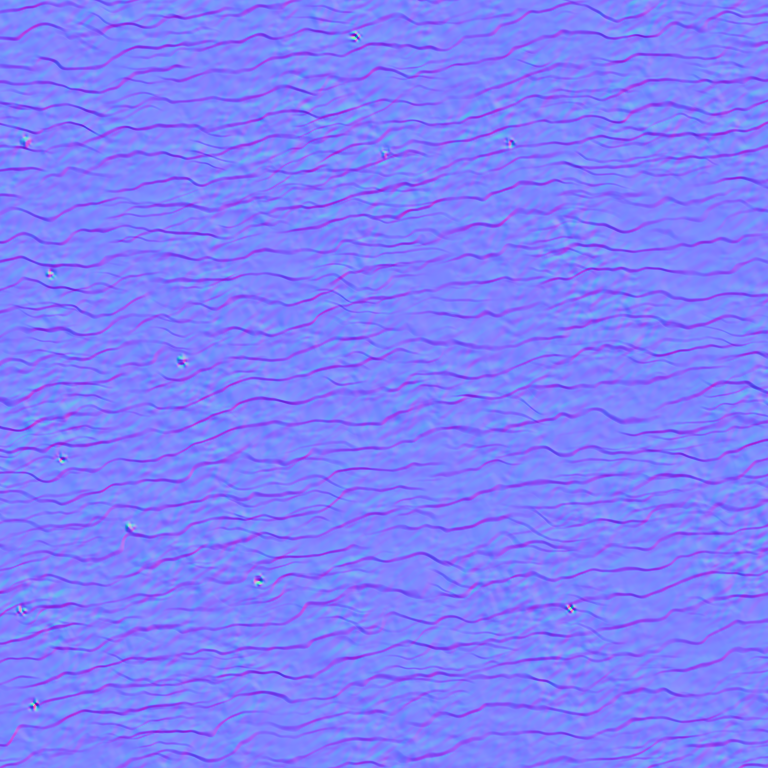
Write a WebGL 2 fragment shader that draws this texture map.

```glsl
#version 300 es
precision highp float;
// Tangent-space normal map of wind-rippled sand.
// A height field of kinked, lopsided ripples, slanted grain and sparse pebbles
// is differentiated numerically and its normal is packed into RGB.
uniform vec2 u_resolution;
out vec4 fragColor;

const float RIPPLE_SPACING = 0.035;
const float RIPPLE_HEIGHT = 0.0030;
const float RIPPLE_TILT = 0.15;
const float STEEP_SHARE = 0.18;
const float RIPPLET_SPACING = 0.020;
const float RIPPLET_HEIGHT = 0.0016;
const float GRAIN_HEIGHT = 0.0015;
const float PEBBLE_GRID = 7.0;
const float PEBBLE_RADIUS = 0.0055;
const float PEBBLE_HEIGHT = 0.014;
const float SAMPLE_STEP = 0.001;

float hash(vec2 p) {
  return fract(sin(dot(p, vec2(127.1, 311.7))) * 43758.55);
}

// Smooth value noise in 0..1
float noise(vec2 p) {
  vec2 cell = floor(p);
  vec2 f = fract(p);
  vec2 w = f * f * (3.0 - 2.0 * f);
  float low = mix(hash(cell), hash(cell + vec2(1.0, 0.0)), w.x);
  float high = mix(hash(cell + vec2(0.0, 1.0)), hash(cell + 1.0), w.x);
  return mix(low, high, w.y);
}

float signedNoise(vec2 p, vec2 frequency, float seed) {
  return noise(p * frequency + seed) - 0.5;
}

vec2 rotate(vec2 p, float angle) {
  float c = cos(angle);
  float s = sin(angle);
  return vec2(c * p.x + s * p.y, c * p.y - s * p.x);
}

// Short steep face, then a drop that flattens out behind the crest
float rippleProfile(float phase, float steepShare) {
  float f = fract(phase);
  float quickDrop = (1.0 - exp(-5.0 * f)) / (1.0 - exp(-5.0));
  return smoothstep(0.0, steepShare, f) - mix(f, quickDrop, 0.5);
}

// Ripple phase with broad bends and sharp kinks
float ripplePhase(vec2 p, float spacing, float tilt, float seed) {
  vec2 q = rotate(p, 0.5);
  float y = p.y - tilt * p.x;
  y += 0.040 * signedNoise(q, vec2(3.0), seed);
  y += 0.030 * signedNoise(q, vec2(15.0, 12.0), seed + 17.0);
  y += 0.016 * signedNoise(q, vec2(33.0, 25.0), seed + 31.0);
  y += 0.005 * signedNoise(q, vec2(75.0), seed + 53.0);
  return y / spacing;
}

// Two ripple trains blended in soft patches, so that crests fork and end
float ripples(vec2 p) {
  float first = rippleProfile(ripplePhase(p, RIPPLE_SPACING, RIPPLE_TILT, 3.0), STEEP_SHARE);
  float second = rippleProfile(ripplePhase(p, RIPPLE_SPACING, RIPPLE_TILT, 5.3), STEEP_SHARE);
  vec2 q = rotate(p, 0.7);
  float patches = 0.75 * noise(q * vec2(6.0, 8.0) + 61.0) + 0.25 * noise(q * 21.0 + 19.0);
  float strength = 0.5 + 1.0 * noise(q * vec2(27.0, 33.0) + 43.0);
  return RIPPLE_HEIGHT * strength * mix(first, second, smoothstep(0.38, 0.62, patches));
}

// Broken, closer ripples crossing the main ones in places
float ripplets(vec2 p) {
  float profile = rippleProfile(ripplePhase(p, RIPPLET_SPACING, 0.02, 9.1), 0.28);
  float presence = smoothstep(0.45, 0.8, noise(rotate(p, 0.4) * vec2(14.0, 19.0) + 37.0));
  return RIPPLET_HEIGHT * presence * profile;
}

// Fine streaks slanting up to the right, rougher in patches
float grain(vec2 p) {
  vec2 q = rotate(p, 0.35) + 0.008 * signedNoise(p, vec2(40.0), 13.0);
  float streaks = signedNoise(q, vec2(58.0, 108.0), 7.0);
  streaks += 0.6 * signedNoise(rotate(q, 0.25), vec2(110.0, 180.0), 29.0);
  float roughness = 0.4 + 1.3 * noise(rotate(p, 0.6) * 12.0 + 83.0);
  return GRAIN_HEIGHT * roughness * streaks;
}

// A tiny rugged pebble in a few cells of a coarse grid
float pebbles(vec2 p) {
  vec2 cell = floor(p * PEBBLE_GRID);
  vec2 jitter = vec2(hash(cell + 11.3), hash(cell + 47.9));
  vec2 center = (cell + 0.15 + 0.7 * jitter) / PEBBLE_GRID;
  float d = length(p - center) / PEBBLE_RADIUS;
  float present = step(0.76, hash(cell + 71.7));
  float relief = signedNoise(p, vec2(210.0), 91.0);
  return PEBBLE_HEIGHT * present * relief * exp(-d * d);
}

float height(vec2 p) {
  return ripples(p) + ripplets(p) + grain(p) + pebbles(p);
}

vec3 surfaceNormal(vec2 p, float h) {
  vec2 dx = vec2(h, 0.0);
  vec2 dy = vec2(0.0, h);
  vec2 rise = vec2(height(p + dx) - height(p - dx),
                   height(p + dy) - height(p - dy));
  return normalize(vec3(-rise / (2.0 * h), 1.0));
}

void main() {
  vec2 p = gl_FragCoord.xy / u_resolution;
  vec3 normal = surfaceNormal(p, SAMPLE_STEP);
  fragColor = vec4(0.5 + 0.5 * normal, 1.0);
}
```
